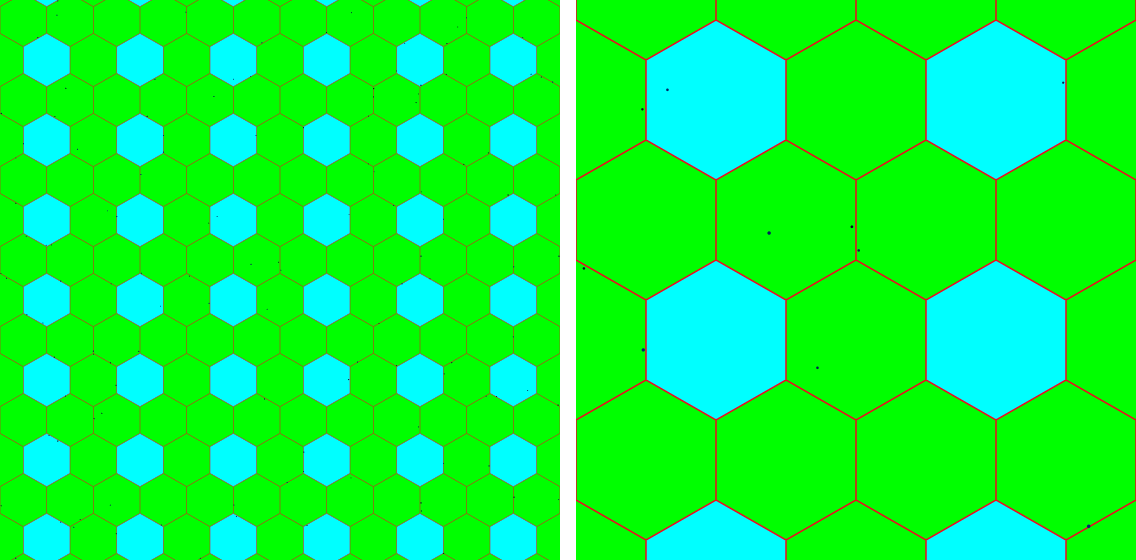
Left: the whole. Right: its middle third, enlarged.
Write a WebGL 2 fragment shader that draws this pattern.

```glsl
#version 300 es
precision highp float;

uniform vec2 u_resolution;
out vec4 fragColor;

vec3 hash3(uvec2 cell) {
  uvec3 h = uvec3(cell, cell.x ^ 77u) * 1664525u + 1013904223u;
  h.x += h.y * h.z; h.y += h.z * h.x; h.z += h.x * h.y;
  h ^= h >> 16u;
  h.x += h.y * h.z; h.y += h.z * h.x; h.z += h.x * h.y;
  return vec3(h >> 8u) / 16777216.0;
}

// Offset from the nearest point of a lattice with the given spacing
vec2 latticeOffset(vec2 p, vec2 origin, vec2 spacing) {
  vec2 q = (p - origin) / spacing;
  return (q - floor(q + 0.5)) * spacing;
}

// Signed distance to the rim of a pointy-top hexagon, positive inside
float hexInside(vec2 offset) {
  vec2 a = abs(offset);
  return (0.5 - max(a.x, 0.5 * a.x + 0.75 * a.y)) / 12.0;
}

// Distance to the closest rim: 12 columns, 14 rows, odd rows shifted by half
float rimDistance(vec2 uv) {
  vec2 p = uv * vec2(12.0, 14.0);
  float evenRow = hexInside(latticeOffset(p, vec2(0.0, 0.5), vec2(1.0, 2.0)));
  float oddRow = hexInside(latticeOffset(p, vec2(0.5, 1.5), vec2(1.0, 2.0)));
  return abs(max(evenRow, oddRow));
}

// Share of a pixel covered by a line
float lineCoverage(float dist, float halfWidth, float pixel) {
  float inner = max(dist - 0.5 * pixel, -halfWidth);
  float outer = min(dist + 0.5 * pixel, halfWidth);
  return clamp((outer - inner) / pixel, 0.0, 1.0);
}

void main() {
  vec2 uv = gl_FragCoord.xy / u_resolution;
  float pixel = 1.0 / min(u_resolution.x, u_resolution.y);

  // Green field with cyan in every second cell of every second row
  vec2 cyanOffset = latticeOffset(uv * vec2(12.0, 14.0), vec2(1.0, 0.5), vec2(2.0));
  float cyanMask = clamp(0.5 + hexInside(cyanOffset) / pixel, 0.0, 1.0);
  vec3 color = mix(vec3(0.0, 1.0, 0.0), vec3(0.0, 1.0, 1.0), cyanMask);

  // Hairline red rims
  float rim = lineCoverage(rimDistance(uv), 0.00045, pixel);
  color = mix(color, vec3(0.95, 0.02, 0.13), rim);

  // Dark specks, gathered along the rims and rare elsewhere
  vec2 cell = floor(uv * 200.0);
  vec3 rnd = hash3(uvec2(cell));
  vec2 center = (cell + 0.5 + 0.4 * (rnd.xy - 0.5)) / 200.0;
  float chance = rimDistance(center) < 0.0025 ? 0.025 : 0.0005;
  float radius = mix(0.0006, 0.0011, fract(rnd.x * 37.0));
  float dotMask = clamp(0.5 + (radius - length(uv - center)) / pixel, 0.0, 1.0);
  vec3 speckColor = mix(vec3(0.02, 0.05, 0.1), vec3(0.0, 0.15, 0.45), rnd.y);
  color = mix(color, speckColor, dotMask * step(rnd.z, chance));

  fragColor = vec4(color, 1.0);
}
```
